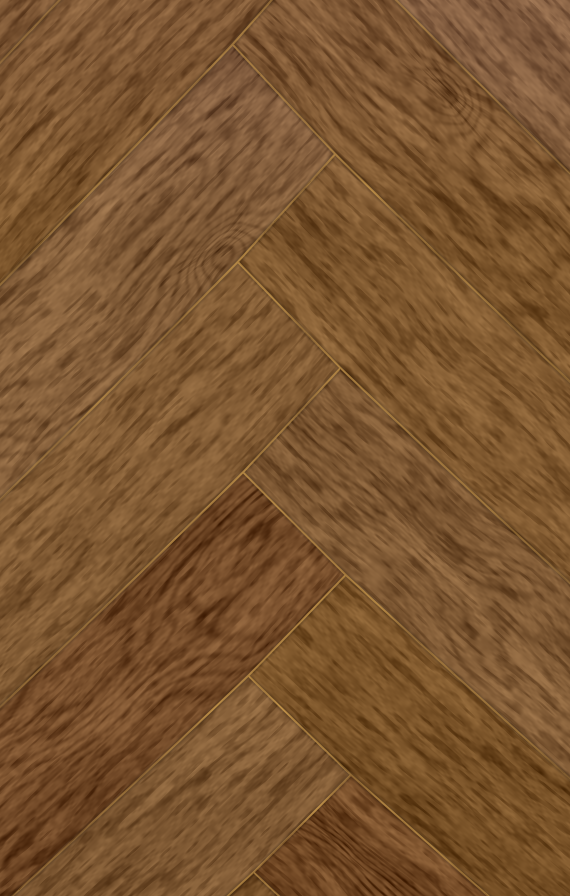
Reproduce this texture procedurally as a Shadertoy shader.

```glsl
// Herringbone oak floor: broad boards meet along one zigzag spine, seen with
// slight perspective. Each board gets stretched noise for pores, contour lines
// of a smooth field for growth rings, its own tint, and thin pale worn seams.

float hash(vec2 p) {
    return fract(sin(dot(p, vec2(127.1, 311.7))) * 43758.5);
}

float noise(vec2 p) {
    vec2 i = floor(p), f = fract(p);
    f = f * f * (3.0 - 2.0 * f);
    return mix(mix(hash(i), hash(i + vec2(1, 0)), f.x),
               mix(hash(i + vec2(0, 1)), hash(i + vec2(1, 1)), f.x), f.y);
}

// Floor coordinates, y down: the spine's corners fall on whole numbers.
vec2 floorCoords(vec2 p) {
    float k = (0.3878 - sqrt(0.1504 - 0.0245 * (p.y - 0.0776))) / 0.01224;
    float u = (p.x - 0.408 - 0.0092 * k) / 0.1755;
    u -= 0.07 * (max(u - 1.0, 0.0) + min(u, 0.0));
    return vec2(u, 2.0 * k);
}

// A bump that bends the rings around a knot.
float knotBump(vec2 grain, vec2 center, float tightness) {
    vec2 d = (grain - center) * vec2(1.0, 1.7);
    return exp(-dot(d, d) * tightness);
}

void mainImage(out vec4 fragColor, in vec2 fragCoord) {
    vec2 p = vec2(fragCoord.x, iResolution.y - fragCoord.y) / iResolution.x;
    vec2 uv = floorCoords(p);
    float pixel = 3.95 / iResolution.x;

    // Find the board: x runs along it, y across it, both in board widths.
    float s = (uv.x + uv.y) * 0.5, d = (uv.y - uv.x) * 0.5;
    float side = step(floor(d) + 0.5, floor(s));    // 0 left, 1 right
    float row = side > 0.5 ? floor(d) : floor(s);
    vec2 board = side > 0.5 ? vec2(s - row - 1.0, d - row)
                            : vec2(d - row, s - row);
    vec2 seed = vec2(row * 17.3 + side * 53.7, row * 9.1 + side * 31.3);
    float tint = hash(seed + 4.0) - 0.5;
    float figured = mod(row + side, 2.0) < 0.5 ? 1.0 : 0.35;
    float darkBoard = 1.0 - step(0.5, abs(row - 2.0 - side));

    // One open knot on the upper right board, a closed one on the left.
    float hasKnot = 1.0 - step(0.5, abs(row + side));
    vec2 knot = side > 0.5 ? vec2(1.25, 0.19) : vec2(1.03, 0.86);
    float bump = hasKnot * knotBump(board, knot, 16.0);
    float core = hasKnot * knotBump(board, knot, 220.0) * (0.4 + 0.6 * side);

    // Wavy grain coordinates
    vec2 grain = board;
    grain.y += 0.07 * (noise(board * vec2(1.6, 2.0) + seed) - 0.5);
    grain.y += 0.12 * bump * sign(board.y - knot.y) * min(abs(board.y - knot.y) * 8.0, 1.0);

    // Growth rings: contours of a long smooth field
    float field = grain.y * 6.0
                + figured * 7.0 * noise(grain * vec2(0.85, 2.3) + seed + 7.0)
                + 0.5 * noise(grain * vec2(5.0, 16.0) + seed)
                + 4.0 * bump;
    float ring = pow(0.5 + 0.5 * sin(6.2832 * field), 2.5);
    ring *= 0.4 + 0.9 * noise(grain * vec2(2.0, 5.0) + seed + 19.0);

    // Pores and streaks, stretched along the board
    float broad = noise(grain * vec2(0.8, 5.0) + seed + 3.0);
    float streak = noise(grain * vec2(3.0, 27.0) + seed);
    float pore = noise(grain * vec2(7.0, 46.0) + seed + 11.0);
    float fleck = noise(grain * vec2(26.0, 70.0) + seed + 23.0);

    float tone = 0.60 + 0.26 * (broad - 0.5) + 0.25 * (streak - 0.5)
               + 0.24 * (fleck - 0.5)
               - 0.27 * smoothstep(0.5, 0.85, pore)
               - 0.26 * ring * (0.3 + 0.7 * figured)
               + 0.12 * tint - 0.13 * darkBoard - 0.55 * core;
    tone += 0.07 * (0.8 - p.y);                     // light falls from above
    vec3 color = mix(vec3(0.33, 0.20, 0.075), vec3(0.66, 0.49, 0.305), tone);

    // Cooler and warmer boards, greyer toward the top
    color += tint * vec3(-0.01, 0.0, 0.035);
    color.b += 0.03 * (1.0 - smoothstep(0.0, 0.5, p.y));
    color += darkBoard * vec3(0.01, -0.008, 0.0);

    // Seams: soft shadow beside a thin pale bevel, worn in places
    float edge = min(min(board.y, 1.0 - board.y), board.x);
    color *= 1.0 - 0.16 * (1.0 - smoothstep(0.008, 0.03, edge));
    float line = 1.0 - smoothstep(0.006 - 0.5 * pixel, 0.006 + 0.7 * pixel, edge);
    float wear = 0.4 + 0.6 * noise(uv * 3.0 + 40.0);
    wear *= 1.0 - 0.45 * smoothstep(0.5, 3.0, abs(uv.x - 0.5));
    color = mix(color, vec3(0.74, 0.56, 0.28), line * wear);

    fragColor = vec4(clamp(color, 0.0, 1.0), 1.0);
}
```
